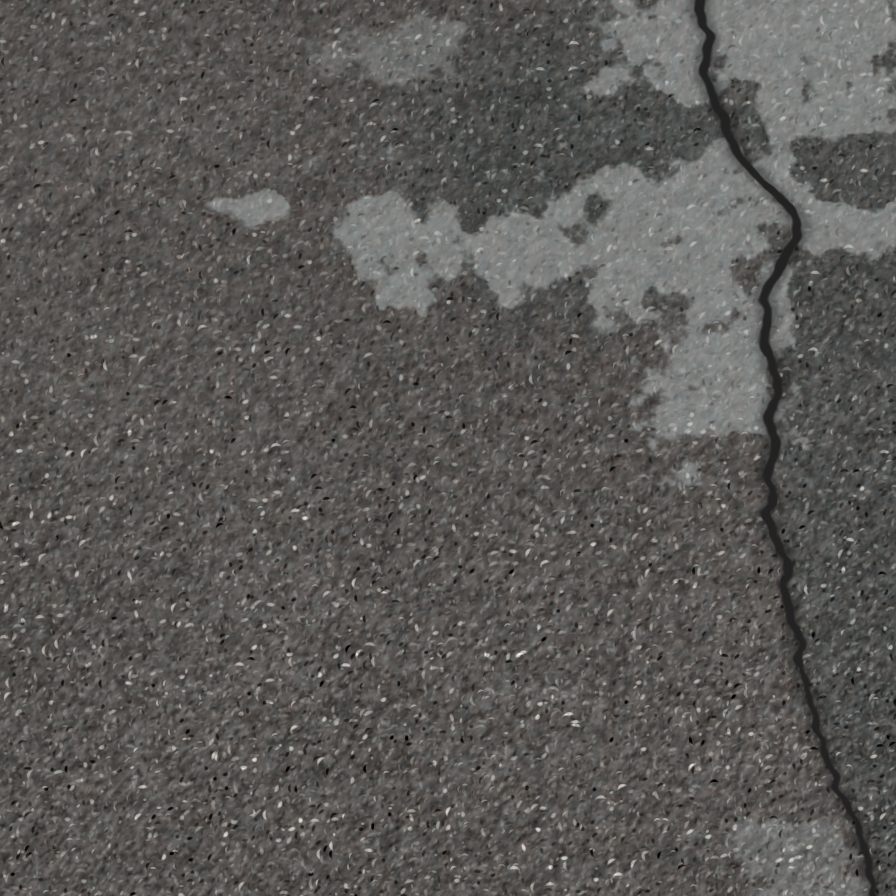
This texture is drawn by a three.js fragment shader. Its source:

```glsl
// Weathered asphalt: dark, slightly warm ground covered in fine slanted stone flecks,
// with ragged pale worn patches and one dark crack running down the right side.
// Value noise makes the mottling, jittered cells the flecks, soft ellipses the patches.
varying vec2 vUv;

float hash(vec2 p) {
  return fract(sin(dot(p, vec2(127.1, 311.7))) * 43758.5453);
}

float noise(vec2 p) {
  vec2 i = floor(p), f = fract(p);
  vec2 u = f * f * (3.0 - 2.0 * f);
  return mix(mix(hash(i), hash(i + vec2(1.0, 0.0)), u.x),
             mix(hash(i + vec2(0.0, 1.0)), hash(i + vec2(1.0, 1.0)), u.x), u.y);
}

float fbm(vec2 p) {
  float sum = 0.0, amp = 0.5;
  for (int i = 0; i < 4; i++) {
    sum += amp * noise(p);
    p = p * 2.1 + vec2(17.3, 9.1);
    amp *= 0.5;
  }
  return sum / 0.9375;
}

vec2 rotate(vec2 p, float a) {
  float c = cos(a), s = sin(a);
  return vec2(c * p.x + s * p.y, c * p.y - s * p.x);
}

// Bent, slanted grains, one per cell; a few are much stronger than the rest
float flecks(vec2 uv, float cells, float seed) {
  vec2 p = uv * cells, base = floor(p);
  float best = 0.0;
  for (int y = -1; y <= 1; y++) {
    for (int x = -1; x <= 1; x++) {
      vec2 id = base + vec2(float(x), float(y));
      vec2 key = id + seed;
      vec2 centre = id + vec2(hash(key + 3.7), hash(key + 8.2));
      float shape = hash(key + 15.4);
      float power = hash(key + 21.9);
      vec2 q = rotate(p - centre, 0.85 + 2.2 * (hash(key + 31.6) - 0.5));
      q.y += (shape - 0.5) * 1.6 * q.x * q.x;
      float d = length(q / vec2(mix(0.28, 0.62, shape), mix(0.27, 0.2, shape)));
      float strength = 0.3 * power + 0.7 * pow(power, 12.0);
      best = max(best, strength * (1.0 - smoothstep(0.35, 1.15, d)));
    }
  }
  return best;
}

// Positive inside an ellipse, falling off outwards
float blob(vec2 p, vec2 centre, vec2 radius) {
  return 1.0 - length((p - centre) / radius);
}

// Pale worn patches, with dark ragged gaps between them
float wornField(vec2 p) {
  float f = blob(p, vec2(0.93, 0.97), vec2(0.15, 0.16));
  f = max(f, blob(p, vec2(0.76, 0.95), vec2(0.10, 0.08)));
  f = max(f, blob(p, vec2(0.76, 0.755), vec2(0.13, 0.12)));
  f = max(f, blob(p, vec2(0.80, 0.59), vec2(0.085, 0.10)));
  f = max(f, blob(p, vec2(0.45, 0.73), vec2(0.058, 0.065)));
  f = max(f, blob(p, vec2(0.59, 0.72), vec2(0.045, 0.06)));
  f = max(f, blob(p, vec2(0.275, 0.765), vec2(0.035, 0.02)));
  f = max(f, blob(p, vec2(0.95, 0.75), vec2(0.08, 0.035)));
  f -= 1.3 * max(blob(p, vec2(0.71, 0.85), vec2(0.10, 0.055)), 0.0);
  f -= 1.5 * max(blob(p, vec2(0.96, 0.81), vec2(0.08, 0.05)), 0.0);
  return f;
}

float faintField(vec2 p) {
  return max(blob(p, vec2(0.45, 0.945), vec2(0.09, 0.04)),
             blob(p, vec2(0.89, 0.04), vec2(0.10, 0.07))) - 0.15;
}

float crackCentre(float y) {
  float x = 0.862 + 0.118 * pow(clamp((0.48 - y) / 0.48, 0.0, 1.0), 1.5);
  x -= 0.075 * smoothstep(0.74, 0.96, y);
  x += 0.025 * exp(-pow(abs(y - 0.755) / 0.035, 2.0));
  x -= 0.010 * exp(-pow(abs(y - 0.62) / 0.03, 2.0));
  x += 0.018 * (noise(vec2(y * 24.0, 4.0)) - 0.5);
  return x + 0.009 * (noise(vec2(y * 75.0, 9.0)) - 0.5);
}

void main() {
  vec2 uv = vUv;
  vec3 warmGround = vec3(0.329, 0.318, 0.307);
  vec3 coolGround = vec3(0.288, 0.293, 0.287);
  vec3 wornStone = vec3(0.498, 0.505, 0.500);
  vec3 crackDark = vec3(0.135, 0.135, 0.135);
  float side = uv.x - crackCentre(uv.y);

  // Ground, cooler near the patches and to the right of the crack
  float cool = smoothstep(-0.2, 0.7, blob(uv, vec2(0.66, 0.82), vec2(0.28, 0.22)));
  cool = max(cool, 0.8 * smoothstep(0.0, 0.02, side));
  vec3 colour = mix(warmGround, coolGround, cool);
  colour += 0.05 * (fbm(uv * 7.0) - 0.5);

  // Worn patches
  float ragged = 2.0 * (fbm(uv * 30.0) - 0.5);
  float worn = smoothstep(-0.08, 0.22, wornField(uv) + ragged);
  float faint = 0.6 * smoothstep(-0.05, 0.3, faintField(uv) + ragged);
  worn = max(worn, faint);
  colour = mix(colour, wornStone, worn);

  // Slanted fine mottling, bright flecks and dark pits
  vec2 slanted = rotate(uv, 0.85) * vec2(0.75, 1.2);
  float mottle = 0.13 * (noise(slanted * 150.0) - 0.5) + 0.09 * (noise(slanted * 290.0) - 0.5);
  float bright = 0.40 * flecks(uv, 88.0, 0.0) + 0.27 * flecks(uv, 135.0, 57.0);
  float pits = 0.28 * flecks(uv + 0.37, 105.0, 113.0);
  float contrast = mix(1.2, 0.85, smoothstep(0.1, 0.8, uv.y)) * mix(1.0, 0.6, worn);
  colour += contrast * (mottle - pits + bright * vec3(1.0, 1.0, 0.96));
  colour += 0.018 * (noise(uv * 120.0 + 40.0) - 0.5) * vec3(1.0, -0.3, -0.8);

  // Crack with a shaded, crumbling edge
  float rough = noise(uv * 95.0);
  float halfWidth = mix(0.0032, 0.0050, smoothstep(0.1, 0.6, uv.y)) + 0.003 * (rough - 0.5);
  float edge = abs(side) - halfWidth;
  float shade = 1.0 - smoothstep(0.0, 0.016, edge + 0.008 * (rough - 0.5));
  colour *= 1.0 - 0.28 * shade;
  colour = mix(crackDark, colour, smoothstep(-0.0015, 0.0025, edge));

  gl_FragColor = vec4(clamp(colour, 0.0, 1.0), 1.0);
}
```
